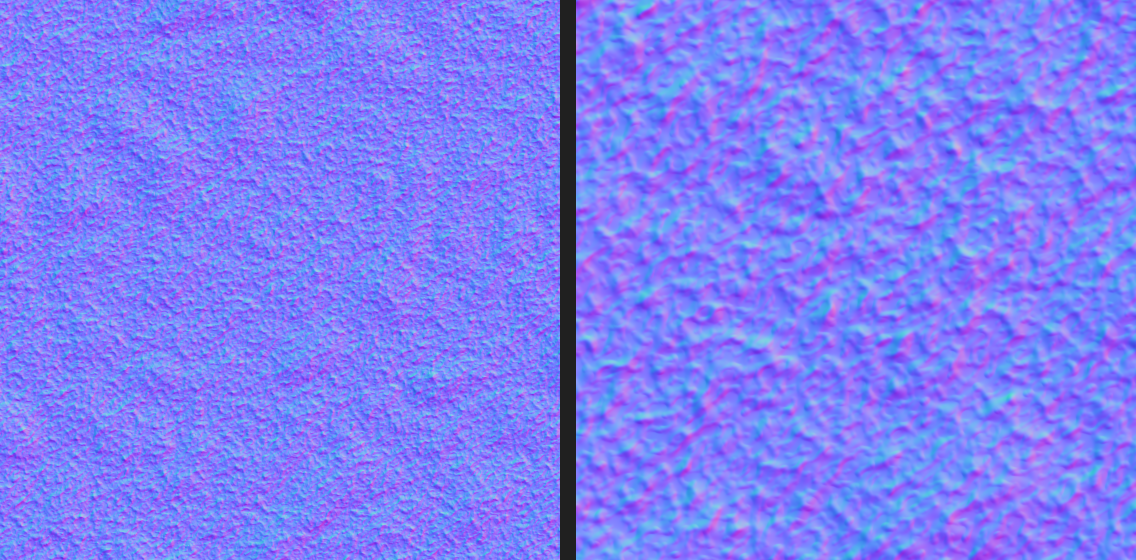
Left, the full canvas; right, a detail of the centre.
Give the GLSL for this texture map, as a three.js fragment shader.

```glsl
// Tangent-space normal map of a rough, lumpy surface with fine grain.
// Slopes of creased gradient noise are summed analytically: puffy diagonal
// swells in a few octaves plus a crisp grain, then packed as a unit normal.

#define SWELL_SCALE 10.0    // broad lumps across the canvas
#define SWELL_SLOPE 0.155   // steepness of the broadest lumps
#define SWELL_GAIN 0.80     // steepness kept by each smaller octave
#define SWELL_STRETCH 0.74  // below 1 lengthens lumps along the tilt
#define GRAIN_SCALE 76.0    // grain cells across the canvas
#define GRAIN_SLOPE 0.30    // steepness of the grain
#define GRAIN_GAIN 0.94     // steepness kept by each finer grain
#define GRAIN_STRETCH 0.80  // below 1 lengthens grains along the tilt
#define CREASE 0.16         // softness of the valleys between lumps
#define TILT 0.67           // direction of the ridges in radians
#define WARP 0.010          // bending of the swells

varying vec2 vUv;

// Random unit gradient for a lattice point
vec2 latticeGradient(vec2 cell) {
  vec3 p = fract(cell.xyx * vec3(0.1031, 0.1030, 0.0973));
  p += dot(p, p.yzx + 33.33);
  float angle = 6.28319 * fract((p.x + p.y) * p.z);
  return vec2(cos(angle), sin(angle));
}

// Quintic gradient noise: value in x, analytic slope in yz
vec3 noise(vec2 p) {
  vec2 i = floor(p);
  vec2 f = p - i;
  vec2 u = f * f * f * (f * (f * 6.0 - 15.0) + 10.0);
  vec2 du = 30.0 * f * f * (f * (f - 2.0) + 1.0);

  vec2 ga = latticeGradient(i);
  vec2 gb = latticeGradient(i + vec2(1.0, 0.0));
  vec2 gc = latticeGradient(i + vec2(0.0, 1.0));
  vec2 gd = latticeGradient(i + vec2(1.0, 1.0));

  float a = dot(ga, f);
  float b = dot(gb, f - vec2(1.0, 0.0));
  float c = dot(gc, f - vec2(0.0, 1.0));
  float d = dot(gd, f - vec2(1.0, 1.0));
  float twist = a - b - c + d;

  float value = a + u.x * (b - a) + u.y * (c - a) + u.x * u.y * twist;
  vec2 slope = ga + u.x * (gb - ga) + u.y * (gc - ga)
             + u.x * u.y * (ga - gb - gc + gd)
             + du * (u.yx * twist + vec2(b, c) - a);
  return vec3(value, slope);
}

// Slope of noise mixed with its soft absolute value. A base of 0 gives round
// lumps with narrow valleys, equal parts give bumps on flatter ground.
vec2 creasedSlope(vec2 p, float base, float crease) {
  vec3 n = noise(p);
  return n.yz * (base + crease * n.x / sqrt(n.x * n.x + CREASE * CREASE));
}

// One tilted, stretched layer; its slope is turned back to canvas axes
vec2 layerSlope(vec2 p, float scale, float stretch, vec2 shape, float seed) {
  float angle = TILT + 0.15 * sin(seed * 2.4);
  float c = cos(angle);
  float s = sin(angle);
  mat2 turn = mat2(c, -s, s, c);
  vec2 squash = vec2(stretch, 1.0);
  vec2 q = squash * (turn * p) * scale + seed * vec2(37.3, 51.7);
  return (squash * creasedSlope(q, shape.x, shape.y)) * turn;
}

void main() {
  vec2 slope = vec2(0.0);

  // Broad swells on slightly bent coordinates
  vec2 puffy = vec2(0.2, 0.95);
  vec2 bent = vUv + WARP * noise(vUv * 6.0 + 11.4).yz;
  float scale = SWELL_SCALE;
  float steepness = SWELL_SLOPE;
  for (int i = 0; i < 3; i++) {
    slope += steepness * layerSlope(bent, scale, SWELL_STRETCH, puffy, float(i) + 1.0);
    scale *= 1.9;
    steepness *= SWELL_GAIN;
  }

  // Fine grain
  vec2 granular = vec2(0.6, 0.6);
  scale = GRAIN_SCALE;
  steepness = GRAIN_SLOPE;
  for (int i = 0; i < 3; i++) {
    slope += steepness * layerSlope(vUv, scale, GRAIN_STRETCH, granular, float(i) + 5.0);
    scale *= 1.55;
    steepness *= GRAIN_GAIN;
  }

  // Pack the unit normal into colour
  vec3 normal = normalize(vec3(-slope, 1.0));
  gl_FragColor = vec4(normal * 0.5 + 0.5, 1.0);
}
```
